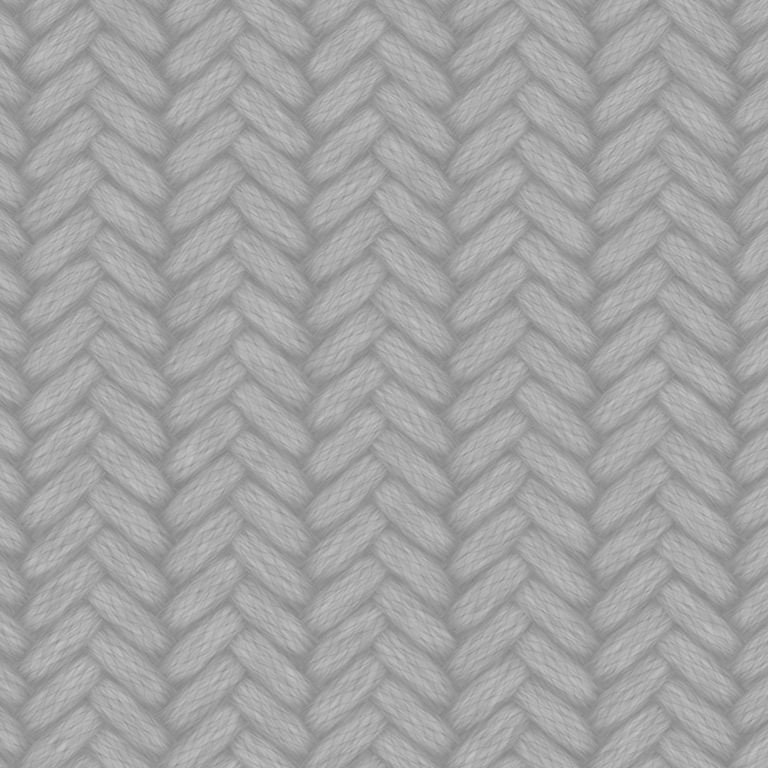
Write a WebGL 2 fragment shader that draws this pattern.

```glsl
#version 300 es
precision highp float;
// Grey herringbone braid of plump, fuzzy rope strands with a fine diamond weave.

uniform vec2 u_resolution;
out vec4 fragColor;

float hash(vec2 p) {
    return fract(sin(dot(p, vec2(127.1, 311.7))) * 43758.5453);
}

float noise(vec2 p) {
    vec2 i = floor(p), f = fract(p);
    f = f * f * (3.0 - 2.0 * f);
    return mix(mix(hash(i), hash(i + vec2(1, 0)), f.x),
               mix(hash(i + vec2(0, 1)), hash(i + vec2(1, 1)), f.x), f.y);
}

// Thin dark thread centred on every whole value of t
float thread(float t) {
    return 1.0 - smoothstep(0.0, 0.17, abs(fract(t + 0.5) - 0.5));
}

// Height (x) and grey level (y) of the nearest strand in one half column
vec2 strand(vec2 p, float column) {
    float odd = mod(column, 2.0);
    vec2 d = p - vec2((column + 0.84) / 10.8, 0.0);
    d.x *= 1.0 - 2.0 * odd;                       // mirror so strands rise to the right
    float offset = mix(0.47, -0.02, odd);
    float row = round((d.y - 0.9 * d.x) * 15.4 - offset);
    d.y -= (row + offset) / 15.4;

    vec2 id = vec2(column, row);
    float seed = hash(id + 3.7);
    float along = dot(d, vec2(0.743, 0.669)) + 0.003 * (seed - 0.5);
    float across = dot(d, vec2(-0.669, 0.743));

    // Frayed outline, rounded body and a sunken lower end
    float fray = noise(vec2(along * 50.0, across * 420.0) + id * 17.0) - 0.5;
    float bend = across + 0.0015 * (noise(vec2(along * 40.0, seed * 50.0)) - 0.5);
    float height = 1.0 - pow(abs(bend) / 0.0255, 2.3) - pow(abs(along) / 0.068, 6.0);
    height -= 0.32 * smoothstep(0.015, 0.06, -along) + 0.16 * fray;

    // Long diamond weave, wrapped around the strand
    float wrap = 0.025 * asin(clamp(bend / 0.026, -1.0, 1.0));
    float warp = 0.3 * noise(vec2(along, across) * 70.0 + id * 9.0) + seed;
    float weave = thread(wrap * 76.0 + along * 30.0 + warp)
                + 0.8 * thread(wrap * 72.0 - along * 42.0 + warp);

    // Two layers of long fine hairs cross the axis at slight angles
    float hairs = noise(vec2(along * 42.0, (across + along * 0.14) * 500.0) + id * 23.0)
                + noise(vec2(along * 48.0, (across - along * 0.2) * 460.0) + id * 31.0) - 1.0;
    float body = smoothstep(-0.05, 0.85, height);
    float grey = mix(0.567, 0.687, body);
    grey -= 0.042 * weave * smoothstep(0.1, 0.7, height);
    grey += mix(0.055, 0.08, body) * hairs + 0.006 * (seed - 0.5);
    return vec2(height, grey);
}

void main() {
    vec2 p = gl_FragCoord.xy / u_resolution;
    float column = floor(p.x * 10.8 - 0.34);

    // Blend neighbouring half columns, the highest strand on top
    vec2 top = strand(p, column);
    for (int side = -1; side <= 1; side += 2) {
        vec2 other = strand(p, column + float(side));
        float cover = smoothstep(-0.08, 0.08, other.x - top.x);
        top = vec2(max(top.x, other.x), mix(top.y, other.y, cover));
    }

    // Loose fuzz over the whole surface
    float fuzz = noise(p * 480.0) - 0.5;
    fragColor = vec4(vec3(top.y + 0.022 * fuzz), 1.0);
}
```
